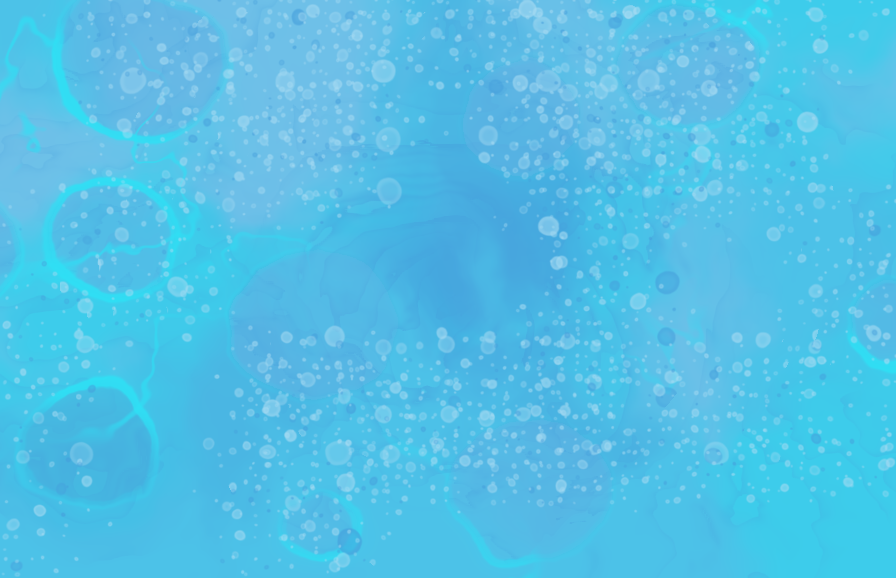
Write a WebGL 2 fragment shader that draws this background.

```glsl
#version 300 es
precision highp float;
uniform vec2 u_resolution;
out vec4 fragColor;

const vec3 SKY = vec3(0.30, 0.76, 0.91);
const vec3 BLUE = vec3(0.29, 0.715, 0.89);
const vec3 CYAN = vec3(0.24, 0.80, 0.92);
const vec3 PALE = vec3(0.45, 0.75, 0.91);
const vec3 DEEP = vec3(0.27, 0.62, 0.86);
const vec3 GLOW = vec3(0.18, 0.88, 0.96);
const vec3 FOAM = vec3(0.66, 0.86, 0.95);

vec2 hash2(vec2 p) {
  vec3 q = fract(p.xyx * vec3(0.1031, 0.1030, 0.0973));
  q += dot(q, q.yzx + 33.33);
  return fract((q.xx + q.yz) * q.zy);
}

float noise(vec2 p) {
  vec2 i = floor(p), f = fract(p);
  vec2 u = f * f * (3.0 - 2.0 * f);
  float low = mix(hash2(i).x, hash2(i + vec2(1, 0)).x, u.x);
  float high = mix(hash2(i + vec2(0, 1)).x, hash2(i + 1.0).x, u.x);
  return mix(low, high, u.y);
}

float fbm(vec2 p) {
  float sum = 0.0, amp = 0.5;
  for (int i = 0; i < 5; i++) {
    sum += amp * noise(p);
    p = mat2(1.6, 1.2, -1.2, 1.6) * p + 17.3;
    amp *= 0.5;
  }
  return sum;
}

vec2 warp(vec2 p, float scale, float amount) {
  return p + amount * (vec2(fbm(p * scale + 40.0), fbm(p * scale + 71.0)) - 0.48);
}

// Dried pigment line: sharp on one side, fading on the other
float wetEdge(float height, float bands, float falloff) {
  float h = height * bands;
  float f = fract(h);
  return smoothstep(0.0, clamp(fwidth(h) * 1.5, 0.01, 0.3), f) * exp(-f * falloff);
}

// Round ink pools: x = fill, y = rim, z = tint of the pool
vec3 pools(vec2 g, float seed, float rimWidth) {
  vec3 result = vec3(0.0);
  for (int y = -1; y <= 1; y++)
  for (int x = -1; x <= 1; x++) {
    vec2 id = floor(g) + vec2(x, y);
    vec2 place = hash2(id + seed), kind = hash2(id + seed + 57.0);
    float present = step(kind.y, 0.72);
    float radius = mix(0.17, 0.42, kind.x);
    float d = length((g - id - 0.25 - 0.5 * place) * vec2(0.93, 1.05)) - radius;
    float fill = present * smoothstep(0.012, -0.012, d);
    float rim = smoothstep(rimWidth, rimWidth * 0.3, abs(d)) + 0.3 * exp(-abs(d) * 22.0);
    result.z = mix(result.z, place.x, fill);
    result.xy = max(result.xy, vec2(fill, present * rim));
  }
  return result;
}

// One bubble per grid cell: x = opacity, y = kind
vec2 bubbles(vec2 p, float scale, float seed, float density) {
  vec2 g = p * scale, id = floor(g);
  vec2 place = hash2(id + seed), kind = hash2(id + seed + 31.0);
  float cluster = smoothstep(0.3, 0.7, noise(id / scale * 4.0 + 9.0));
  float present = step(kind.x, density * cluster);
  float radius = mix(0.09, 0.25, kind.y * kind.y);
  float d = length(g - id - 0.3 - 0.4 * place) - radius;
  float soft = 1.2 * scale / u_resolution.y;
  float disc = smoothstep(soft, -soft, d);
  float rim = smoothstep(0.06 + soft, 0.0, abs(d + 0.03));
  return vec2(present * disc * (mix(0.2, 0.5, place.y) + 0.15 * rim), place.x);
}

void main() {
  vec2 p = gl_FragCoord.xy / u_resolution.y;
  float aspect = u_resolution.x / u_resolution.y;
  vec2 flow = warp(p, 2.5, 0.45);
  vec2 q = warp(p, 4.0, 0.12) - vec2(0.56 * aspect, 0.52);
  float r = length(q);
  float outer = smoothstep(0.2, 0.75, r);

  // Washes of colour
  float tone = fbm(flow * 3.0);
  vec3 col = mix(SKY, BLUE, smoothstep(0.4, 0.58, tone));
  float cool = fbm(flow * 1.8 + 23.0) + 0.22 * outer + 0.12 * (p.x / aspect - 0.5);
  col = mix(col, CYAN, smoothstep(0.52, 0.72, cool));
  float crown = smoothstep(0.65, 0.05, distance(p, vec2(0.5 * aspect, 1.0)));
  col = mix(col, PALE, 0.9 * smoothstep(0.46, 0.74, fbm(flow * 2.4 + 5.0) + 0.24 * crown));

  // Swirl round the dark core
  float core = smoothstep(0.33, 0.03, r) * smoothstep(0.3, 0.6, fbm(flow * 4.0 + 61.0));
  col = mix(col, DEEP, 0.85 * core);
  float arcs = fbm(q / max(r, 0.01) * 0.9 + r * vec2(5.0, 3.5));
  float ring = smoothstep(0.04, 0.14, r) * smoothstep(0.48, 0.26, r);
  col = mix(col, DEEP, 0.5 * ring * wetEdge(arcs, 6.0, 7.0));
  col = mix(col, DEEP, 0.28 * wetEdge(tone, 7.0, 8.0) * smoothstep(0.4, 0.6, noise(p * 5.0)));

  // Ink pools with glowing rims
  vec3 pool = pools(warp(p, 7.0, 0.06) / 0.34, 12.0, 0.032);
  vec3 poolTint = mix(BLUE * 0.97, mix(PALE, DEEP, 0.4), step(0.5, pool.z));
  col = mix(col, poolTint, 0.6 * pool.x * mix(0.5, 1.0, smoothstep(0.3, 0.6, tone)));
  col = mix(col, DEEP, 0.35 * pool.x * wetEdge(fbm(flow * vec2(3.0, 7.0)), 6.0, 8.0));
  float broken = smoothstep(0.3, 0.62, noise(p * 6.0 + 3.0));
  col = mix(col, GLOW, min(pool.y, 1.0) * mix(0.12, 0.9, outer) * mix(0.25, 1.0, broken));

  // Fine bright veins
  float vein = smoothstep(0.014, 0.002, abs(fbm(flow * 2.2 + 90.0) - 0.48));
  col = mix(col, GLOW, 0.65 * vein * broken * mix(0.35, 1.0, outer));

  // Bubbles, from large to small
  float density = mix(0.75, 0.3, smoothstep(0.3, 0.85, r));
  vec2 b = warp(p, 14.0, 0.012);
  float scale = 11.0;
  for (int i = 0; i < 5; i++) {
    vec2 bubble = bubbles(b, scale, float(i) * 13.0, density);
    col = mix(col, bubble.y > 0.9 ? DEEP : FOAM, bubble.x);
    scale *= 1.45;
  }
  fragColor = vec4(col, 1.0);
}
```
